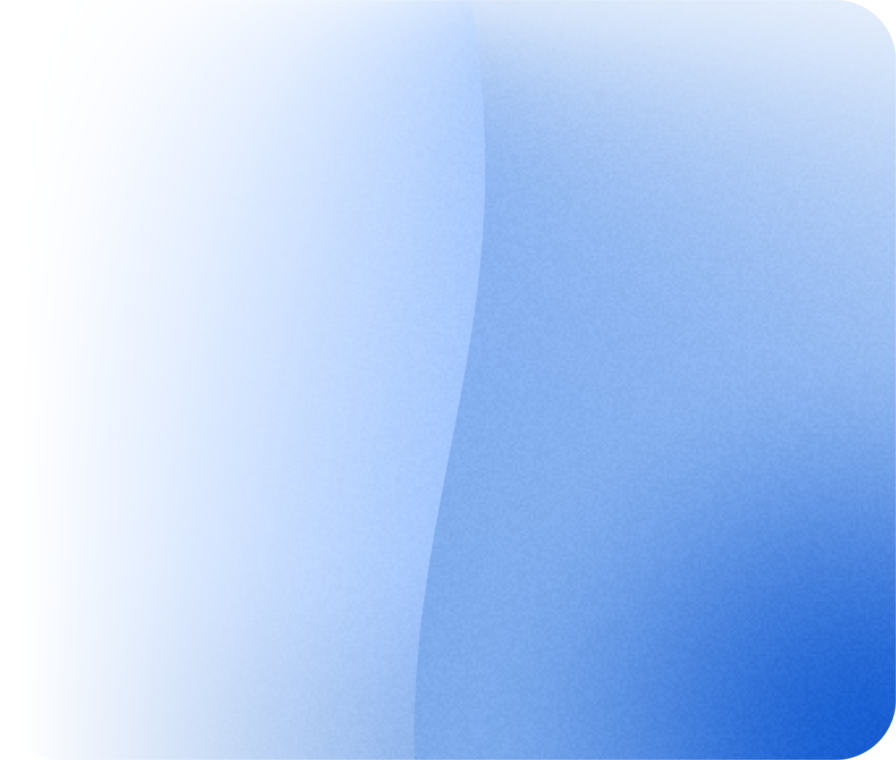
This background is drawn by a WebGL 2 fragment shader. Its source:

```glsl
#version 300 es
precision highp float;
uniform vec2 u_resolution;
out vec4 fragColor;

float hash(vec2 cell) {
    vec3 q = fract(vec3(cell.xyx) * 0.1031);
    q += dot(q, q.yzx + 33.33);
    return fract((q.x + q.y) * q.z);
}

float valueNoise(vec2 p) {
    vec2 i = floor(p), f = fract(p);
    f = f * f * (3.0 - 2.0 * f);
    return mix(mix(hash(i), hash(i + vec2(1, 0)), f.x),
               mix(hash(i + vec2(0, 1)), hash(i + vec2(1, 1)), f.x), f.y);
}

float roundedBox(vec2 p, vec2 halfSize, float radius) {
    vec2 q = abs(p) - halfSize + radius;
    return length(max(q, 0.0)) + min(max(q.x, q.y), 0.0) - radius;
}

// Horizontal position of the wavy fold at height y
float foldEdge(float y) {
    return 0.502 - 0.0395 * cos(3.14159 * (y - 0.03) / 0.75);
}

// Pale sheet: white at the far left, bluer towards the fold
vec3 leftSheet(vec2 uv, float edge) {
    float depth = 1.0 - uv.y;
    float ramp = clamp((uv.x - 0.02) / (edge - 0.02), 0.0, 1.0);
    float amount = pow(ramp, 1.05 + 1.2 * exp(-depth / 0.2));
    amount *= 1.0 - 0.5 * exp(-depth / 0.08);
    vec3 blue = mix(vec3(0.56, 0.71, 0.93), vec3(0.64, 0.78, 0.995),
                    smoothstep(-0.02, 0.3, uv.y));
    return mix(vec3(1.0), blue, amount);
}

// Blue sheet: light haze above, deep glow in the lower right corner
vec3 rightSheet(vec2 uv) {
    float depth = 1.0 - uv.y;
    float across = clamp((uv.x - 0.5) / 0.5, 0.0, 1.0);
    vec3 color = mix(vec3(0.49, 0.67, 0.925), vec3(0.535, 0.70, 0.945),
                     smoothstep(0.0, 0.7, uv.y));
    float corner = length(vec2((1.0 - uv.x) / 0.5, uv.y / 0.57));
    color = mix(color, vec3(0.08, 0.36, 0.82), 1.0 - smoothstep(0.0, 1.0, corner));
    float reach = mix(0.11, 0.3, across);
    float haze = mix(0.72, 0.87, across) * exp(-pow(depth / reach, 1.3));
    return mix(color, vec3(0.95, 0.97, 0.995), haze);
}

void main() {
    vec2 uv = gl_FragCoord.xy / u_resolution;
    vec2 p = gl_FragCoord.xy / u_resolution.y;
    float aspect = u_resolution.x / u_resolution.y;
    float pixel = 1.0 / u_resolution.y;

    float edge = foldEdge(uv.y);
    float side = smoothstep(-pixel, pixel, uv.x - edge);
    vec3 color = mix(leftSheet(uv, edge), rightSheet(uv), side);

    // Fine grain, fading out over white
    float grain = valueNoise(p * 290.0) - 0.5;
    color += grain * 0.035 * smoothstep(0.0, 0.5, 1.0 - color.r);

    // White outside the rounded card
    float card = roundedBox(p - 0.5 * vec2(aspect, 1.0), 0.5 * vec2(aspect, 1.0), 0.08);
    color = mix(color, vec3(1.0), smoothstep(-pixel, pixel, card));
    fragColor = vec4(clamp(color, 0.0, 1.0), 1.0);
}
```
